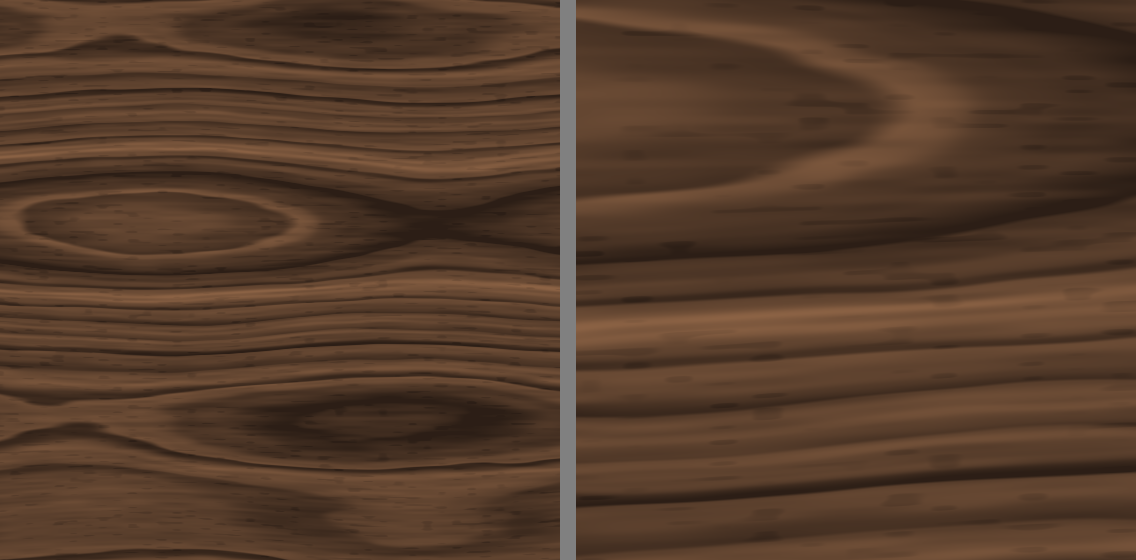
Left: the whole. Right: its middle third, enlarged.
Reproduce this texture procedurally as a three.js fragment shader.

```glsl
// Dark walnut board: horizontal flat-sawn grain with long ovals, growth lines and fine fibres.
varying vec2 vUv;

float hash(vec2 p) {
  vec3 q = fract(p.xyx * 0.1031);
  q += dot(q, q.yzx + 33.33);
  return fract((q.x + q.y) * q.z);
}

// Smooth value noise, 0 to 1
float noise(vec2 p) {
  vec2 cell = floor(p);
  vec2 f = p - cell;
  f = f * f * f * (f * (f * 6.0 - 15.0) + 10.0);
  float low = mix(hash(cell), hash(cell + vec2(1.0, 0.0)), f.x);
  float high = mix(hash(cell + vec2(0.0, 1.0)), hash(cell + vec2(1.0, 1.0)), f.x);
  return mix(low, high, f.y);
}

float signedNoise(vec2 p) {
  return noise(p) * 2.0 - 1.0;
}

float bump(float x, float center, float width) {
  float d = (x - center) / width;
  return exp(-d * d);
}

// Depth through the growth rings; its folds open into ovals
float ringDepth(vec2 p) {
  float depth = cos((p.y - 0.25) * 8.98);
  depth += 1.0 - smoothstep(0.0, 0.16, p.y);
  depth -= 0.1 * sin(6.2832 * (p.x + 0.02));
  depth += 0.09 * signedNoise(p * vec2(2.3, 5.0) + 7.0);
  depth += 0.035 * signedNoise(p * vec2(5.0, 17.0) + 31.0);
  depth += 0.012 * signedNoise(p * vec2(13.0, 75.0) + 53.0);
  return depth;
}

// Thin late-wood lines: a slow fade into the dark, then a crisp edge
float growthLines(float depth) {
  float rings = depth * 4.2 + 0.8 * noise(vec2(depth * 3.0, 4.5));
  float f = fract(rings);
  float strength = 0.25 + 0.75 * hash(vec2(floor(rings) + 40.0, 9.0));
  return strength * smoothstep(0.5, 0.9, f) * (1.0 - smoothstep(0.91, 1.0, f));
}

// Broad pale and dark bands plus narrower ring variation
float ringTone(float depth) {
  float tone = 0.53;
  tone += 0.2 * bump(depth, 0.79, 0.1);
  tone += 0.18 * bump(depth, -0.5, 0.12);
  tone -= 0.27 * smoothstep(0.86, 0.95, depth);
  tone -= 0.24 * bump(depth, -0.88, 0.13);
  tone += 0.22 * bump(depth, -1.08, 0.06);
  tone += 0.13 * signedNoise(vec2(depth * 10.0 + 60.0, 2.5));
  tone += 0.12 * signedNoise(vec2(depth * 25.0 + 90.0, 6.5));
  return tone - 0.5 * growthLines(depth);
}

void main() {
  vec2 p = vUv;
  float depth = ringDepth(p);
  float tone = ringTone(depth);

  // Fibres follow the bend of the rings
  vec2 fibre = p + vec2(0.0, 0.011 * sin(6.2832 * p.x) * sin((p.y - 0.25) * 8.98));
  tone += 0.07 * signedNoise(fibre * vec2(3.0, 95.0) + 11.0);
  tone += 0.06 * signedNoise(fibre * vec2(16.0, 210.0) + 23.0);

  // Short dark pores
  float pores = smoothstep(0.76, 0.95, noise(fibre * vec2(38.0, 230.0) + 71.0));
  tone -= 0.11 * pores;

  vec3 darkWalnut = vec3(0.16, 0.11, 0.08);
  vec3 paleWalnut = vec3(0.56, 0.395, 0.275);
  gl_FragColor = vec4(mix(darkWalnut, paleWalnut, clamp(tone, 0.03, 1.0)), 1.0);
}
```
